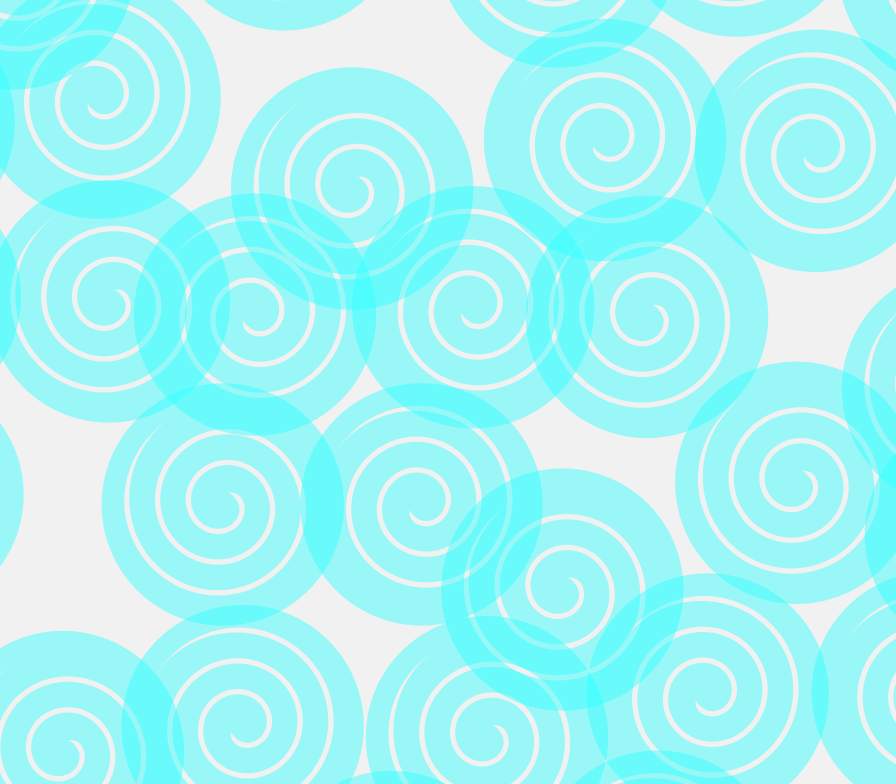
This pattern is drawn by a WebGL 2 fragment shader. Its source:

```glsl
#version 300 es
precision highp float;
// Translucent cyan discs scattered over pale grey, each with a spiral cut out.
// Disc centers sit on a jittered hexagonal grid and push close neighbors away;
// every disc is blended over the ground, so overlaps grow stronger.

uniform vec2 u_resolution;
out vec4 fragColor;

const float TAU = 6.2831853;
const float SPACING = 0.278;   // grid spacing, in canvas heights
const float RADIUS = 0.556;    // disc radius, in grid spacings
const float ROW = 0.866;       // row height, in grid spacings

float hash(vec2 v) {
  return fract(sin(dot(v, vec2(12.9898, 78.233))) * 43758.5453);
}

// Odd rows are shifted by half a cell.
float rowShift(float row) {
  return 0.5 * mod(row, 2.0);
}

vec2 jitteredPoint(vec2 cell) {
  vec2 jitter = vec2(hash(cell), hash(cell + 37.3)) - 0.5;
  vec2 node = vec2(cell.x + 0.5 + rowShift(cell.y), (cell.y + 0.5) * ROW);
  return node + 0.72 * jitter;
}

// Moves a point away from neighbors that are too close.
vec2 pushApart(vec2 point, vec2 cell) {
  vec2 push = vec2(0.0);
  for (int k = 0; k < 9; k++) {
    if (k == 4) continue;
    vec2 away = point - jitteredPoint(cell + vec2(k % 3 - 1, k / 3 - 1));
    float d = length(away) + 1e-4;
    push += 0.5 * max(0.8 - d, 0.0) * away / d;
  }
  return point + push * min(1.0, 0.3 / (length(push) + 1e-4));
}

// Coverage of the tapered spiral line; q is in disc radii, turns run clockwise.
float spiral(vec2 q, float pixel) {
  float angle = atan(q.x, q.y + 1e-6) / TAU;
  float r = length(q);
  float turn = angle + round((r - 0.09) / 0.255 - angle);
  float dist = abs(r - 0.09 - 0.255 * turn);
  float taper = smoothstep(0.04, 0.2, turn) * (1.0 - smoothstep(2.72, 2.95, turn));
  float line = clamp((0.022 * taper - dist) / pixel + 0.5, 0.0, 1.0);
  return line * min(3.0 * taper, 1.0);
}

// Coverage of one disc with its spiral removed.
float spiralDisc(vec2 q, float mirrored, float pixel) {
  float disc = clamp((1.0 - length(q)) / pixel + 0.5, 0.0, 1.0);
  if (mirrored > 0.5) q = -q.yx;
  return disc * (1.0 - spiral(q, pixel));
}

void main() {
  vec2 p = gl_FragCoord.xy / (u_resolution.y * SPACING) + vec2(3.2, 5.3);
  float pixel = 1.0 / (u_resolution.y * SPACING * RADIUS);
  vec3 color = vec3(0.945);

  for (int k = 0; k < 9; k++) {
    // Find the cell in this row and its loose point
    float row = floor(p.y / ROW) + float(k / 3 - 1);
    float column = floor(p.x - rowShift(row)) + float(k % 3 - 1);
    vec2 cell = vec2(column, row);
    vec2 point = jitteredPoint(cell);
    if (distance(p, point) > RADIUS + 0.32) continue;

    // Blend the disc over what lies below
    vec2 q = (p - pushApart(point, cell)) / RADIUS;
    if (dot(q, q) < 1.1) {
      float cover = spiralDisc(q, hash(cell + 71.9), pixel);
      color = mix(color, vec3(0.18, 1.0, 1.0), 0.45 * cover);
    }
  }

  fragColor = vec4(color, 1.0);
}
```
